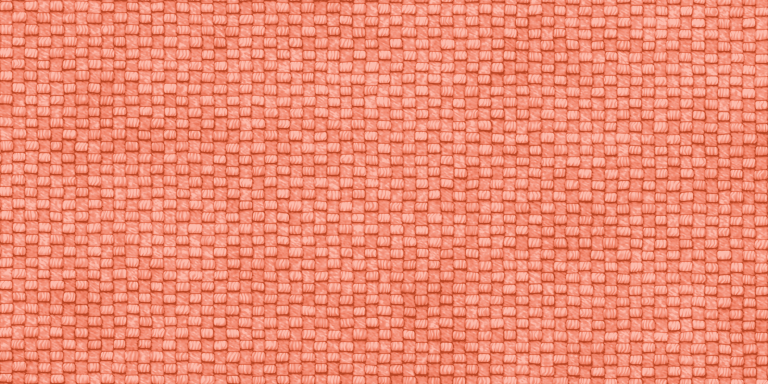
A WebGL 2 fragment shader for this texture:

```glsl
#version 300 es
precision highp float;
// Coral basket cloth: plain weave of ribbed upright floats over softer cross threads.
uniform vec2 u_resolution;
out vec4 fragColor;

const vec2 THREADS = vec2(61.0, 33.0);      // cells across and down
const vec2 WARP_HALF = vec2(0.55, 0.42);    // half size of an upright float, in cells
const vec2 WEFT_HALF = vec2(0.53, 0.60);    // half size of a cross float
const float CORNER = 0.24;
const float STRANDS = 3.6;                  // ribs per cell on an upright float
const float SLANT = 0.16;                   // lean of the ribs
const float TILT = 0.5;                     // fall of the rows from left to right, in cells
const float WOBBLE = 0.20;                  // uneven thread placement, in cells
const float SHADOW = 0.40;                  // contact shadow under the upright floats
const float BROAD = 0.16;                   // strength of the large uneven patches
const int SAMPLES = 3;                      // antialiasing grid per side

// Tones from shadow to highlight, and where each sits on the 0..1 scale
const vec3 PALETTE[6] = vec3[6](
    vec3(0.73, 0.27, 0.14), vec3(0.87, 0.40, 0.27), vec3(0.92, 0.47, 0.36),
    vec3(0.95, 0.54, 0.44), vec3(0.96, 0.61, 0.53), vec3(0.99, 0.73, 0.67));
const float STOPS[6] = float[6](-0.04, 0.18, 0.36, 0.56, 0.78, 0.98);

float hash(vec2 p) {
    vec3 q = fract(vec3(p.xyx) * 0.1031);
    q += dot(q, q.yzx + 33.33);
    return fract((q.x + q.y) * q.z);
}

float noise(vec2 p) {
    vec2 i = floor(p), f = fract(p);
    f = f * f * (3.0 - 2.0 * f);
    return mix(mix(hash(i), hash(i + vec2(1, 0)), f.x),
               mix(hash(i + vec2(0, 1)), hash(i + vec2(1, 1)), f.x), f.y);
}

float roundedBox(vec2 p, vec2 halfSize) {
    vec2 d = abs(p) - halfSize + CORNER;
    return length(max(d, 0.0)) + min(max(d.x, d.y), 0.0) - CORNER;
}

vec3 ramp(float tone) {
    vec3 color = PALETTE[0];
    for (int i = 1; i < 6; i++) {
        float t = clamp((tone - STOPS[i - 1]) / (STOPS[i] - STOPS[i - 1]), 0.0, 1.0);
        color = mix(color, PALETTE[i], t);
    }
    return color;
}

// Upright float: rounded top to bottom, split into irregular leaning ribs
float warpTone(vec2 q, vec2 id) {
    float random = hash(id + 7.3);
    float lean = q.x - SLANT * (0.5 + random) * q.y + 0.22 * noise(q * 2.5 + id * 5.0);
    float rib = 0.5 + 0.5 * cos(6.2832 * (lean * STRANDS + random));
    float crown = 1.0 - pow(abs(q.y - 0.07) / 0.48, 2.0);
    float side = 1.0 - smoothstep(0.30, 0.57, abs(q.x));
    float fibre = noise(vec2(lean * 12.0, q.y * 3.0) + id * 9.0) - 0.5;
    return 0.12 + 0.46 * crown + 0.24 * side + 0.32 * (rib - 0.45)
         + 0.26 * q.y + 0.42 * fibre + 0.20 * (random - 0.5);
}

// Cross float: flatter and taller, with mottled fibres
float weftTone(vec2 p, vec2 id) {
    float random = hash(id + 2.1);
    float crown = 1.0 - pow(abs(p.y + 0.05) / 0.66, 2.0);
    float side = 1.0 - smoothstep(0.25, 0.54, abs(p.x));
    float fibre = noise(vec2(p.x * 3.0 - p.y * 2.0, (p.y + 0.6 * p.x) * 8.0) + id * 11.0) - 0.5;
    float fuzz = noise(p * 7.0 + id * 13.0) - 0.5;
    return 0.28 + 0.28 * crown + 0.12 * side + 0.48 * fibre
         + 0.34 * fuzz + 0.20 * (random - 0.5);
}

vec3 cloth(vec2 uv, float blur) {
    // Tilt and loosen the grid slightly
    vec2 grid = uv * THREADS + vec2(0.0, TILT * uv.x);
    grid += WOBBLE * (vec2(noise(grid * 0.6 + 40.0), noise(grid * 0.6)) - 0.5);
    vec2 cell = floor(grid);
    vec2 p = fract(grid) - 0.5;

    // Nearest upright float lies here or sideways, nearest cross float here or vertically
    bool warpOver = mod(cell.x + cell.y, 2.0) < 0.5;
    vec2 toward = vec2(p.x < 0.0 ? -1.0 : 1.0, p.y < 0.0 ? -1.0 : 1.0);
    vec2 warpShift = warpOver ? vec2(0.0) : vec2(toward.x, 0.0);
    vec2 weftShift = warpOver ? vec2(0.0, toward.y) : vec2(0.0);
    vec2 q = p - warpShift, w = p - weftShift;
    vec2 warpId = cell + warpShift;
    vec2 size = WARP_HALF * (0.93 + 0.12 * hash(warpId + 19.0));
    float warpEdge = roundedBox(q, size);
    float weftEdge = roundedBox(w, WEFT_HALF);

    // Shadow falls below this float, or from the one above a cross float
    vec2 drop = vec2(-0.02, 0.07);
    float shade = roundedBox(q + drop, size);
    if (!warpOver) shade = min(shade, roundedBox(p - vec2(0.0, 1.0) + drop, WARP_HALF));

    // Stack from dark gap to cross thread, contact shadow, upright thread
    float tone = 0.02 + 0.10 * noise(grid * 6.0);
    tone = mix(tone, weftTone(w, cell + weftShift), 1.0 - smoothstep(-0.08 - blur, blur, weftEdge));
    tone -= SHADOW * (1.0 - smoothstep(-0.02, 0.15, shade));
    tone = mix(tone, warpTone(q, warpId), 1.0 - smoothstep(-0.06 - blur, blur, warpEdge));

    // Broad patches, uneven rows and slightly deeper colour towards the bottom
    tone += BROAD * (noise(uv * vec2(9.0, 5.0)) - 0.5) + 0.08 * (uv.y - 0.5);
    return ramp(tone + 0.06 + 0.08 * (noise(vec2(uv.x * 6.0, cell.y * 3.7)) - 0.5));
}

void main() {
    float blur = 0.25 * THREADS.y / u_resolution.y;
    vec3 sum = vec3(0.0);
    for (int i = 0; i < SAMPLES * SAMPLES; i++) {
        vec2 offset = (vec2(i % SAMPLES, i / SAMPLES) + 0.5) / float(SAMPLES) - 0.5;
        sum += cloth((gl_FragCoord.xy + offset) / u_resolution, blur);
    }
    fragColor = vec4(sum / float(SAMPLES * SAMPLES), 1.0);
}
```
